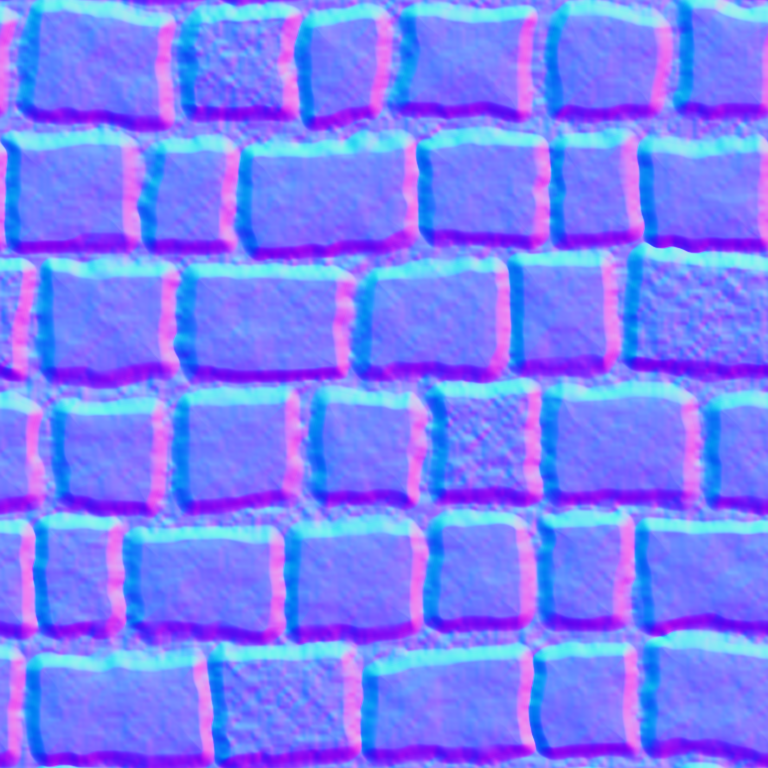
Give the GLSL for this texture map, as a three.js fragment shader.

```glsl
varying vec2 vUv;

const float ROWS = 6.0;
const float TAU = 6.2831853;

float hash(vec2 p) {
  return fract(sin(dot(p, vec2(127.1, 311.7))) * 43758.5453);
}

// Value noise that wraps after the given number of cells
float noise(vec2 uv, float cells) {
  vec2 p = uv * cells;
  vec2 i = floor(p);
  vec2 f = fract(p);
  f = f * f * f * (f * (f * 6.0 - 15.0) + 10.0);
  vec2 a = mod(i, cells);
  vec2 b = mod(i + 1.0, cells);
  return mix(mix(hash(a), hash(vec2(b.x, a.y)), f.x),
             mix(hash(vec2(a.x, b.y)), hash(b), f.x), f.y);
}

float roundedBox(vec2 p, vec2 halfSize, float radius) {
  vec2 q = abs(p) - halfSize + radius;
  return length(max(q, 0.0)) + min(max(q.x, q.y), 0.0) - radius;
}

// Horizontal place of a joint between two stones of a row
float jointX(float index, float row, float count) {
  float jitter = hash(vec2(mod(index, count) + 3.0, row * 7.0 + 1.0)) - 0.5;
  float phase = 0.45 * hash(vec2(row, 5.3));
  return (index + phase + 0.42 * jitter) / count;
}

// Nearest stone: x = signed distance, y = random value of that stone
vec2 nearestStone(vec2 p) {
  vec2 nearest = vec2(1.0, 0.0);
  float baseRow = floor(p.y * ROWS);
  for (int j = -1; j <= 1; j++) {
    float rowY = baseRow + float(j);
    float row = mod(rowY, ROWS);
    float count = mod(row, 3.0) < 0.5 ? 5.0 : 6.0;
    for (int i = 0; i < 6; i++) {
      float index = float(i);
      if (index >= count) break;
      float left = jointX(index, row, count);
      float right = jointX(index + 1.0, row, count);
      float seed = hash(vec2(index + 11.0, row + 2.0));
      float seed2 = hash(vec2(index + 23.0, row + 9.0));

      vec2 center = vec2(0.5 * (left + right), (rowY + 0.5) / ROWS + 0.012 * (seed - 0.5));
      vec2 d = p - center;
      d.x = fract(d.x + 0.5) - 0.5;
      d += 0.12 * (seed2 - 0.5) * vec2(-d.y, d.x);

      float gap = mix(0.006, 0.019, seed2 * seed2);
      vec2 halfSize = vec2(0.5 * (right - left) - gap, mix(0.066, 0.073, seed));
      float dist = roundedBox(d, halfSize, 0.016);
      if (dist < nearest.x) nearest = vec2(dist, seed);
    }
  }
  return nearest;
}

// Uneven outlines and gently wavy courses
vec2 warp(vec2 p) {
  vec2 broad = vec2(noise(p, 14.0), noise(p + 0.37, 14.0)) - 0.5;
  vec2 fine = vec2(noise(p + 0.11, 44.0), noise(p + 0.71, 44.0)) - 0.5;
  p.y += 0.006 * sin(TAU * p.x);
  return p + 0.015 * broad + 0.006 * fine;
}

float surfaceHeight(vec2 p) {
  vec2 stone = nearestStone(warp(p));
  float top = smoothstep(0.010, -0.013, stone.x);
  float dome = 0.006 * (1.0 - exp(min(stone.x, 0.0) / 0.018));

  // Grainy mortar, smoother stones, a few of them worn rough
  float worn = smoothstep(0.82, 0.95, stone.y);
  float grain = mix(0.0045, mix(0.0016, 0.0042, worn), top);
  float bumps = grain * (noise(p, 64.0) + 0.5 * noise(p, 120.0));
  float swell = 0.005 * noise(p, 22.0);
  return 0.023 * top + dome + bumps + swell;
}

vec3 surfaceNormal(vec2 p, float stepSize) {
  vec2 e = vec2(stepSize, 0.0);
  float dx = surfaceHeight(p + e.xy) - surfaceHeight(p - e.xy);
  float dy = surfaceHeight(p + e.yx) - surfaceHeight(p - e.yx);
  return normalize(vec3(-dx, -dy, 2.0 * stepSize));
}

vec3 encodeNormal(vec3 n, vec2 flatTone) {
  return vec3(flatTone + 0.53 * n.xy, mix(0.88, 1.02, n.z));
}

void main() {
  vec3 n = surfaceNormal(vUv, 0.0018);
  vec3 color = encodeNormal(n, vec2(0.465, 0.485));

  // Mortar leans slightly toward lavender
  float mortar = smoothstep(-0.002, 0.012, nearestStone(warp(vUv)).x);
  color += mortar * vec3(0.06, 0.05, 0.0);
  gl_FragColor = vec4(clamp(color, 0.0, 1.0), 1.0);
}
```
